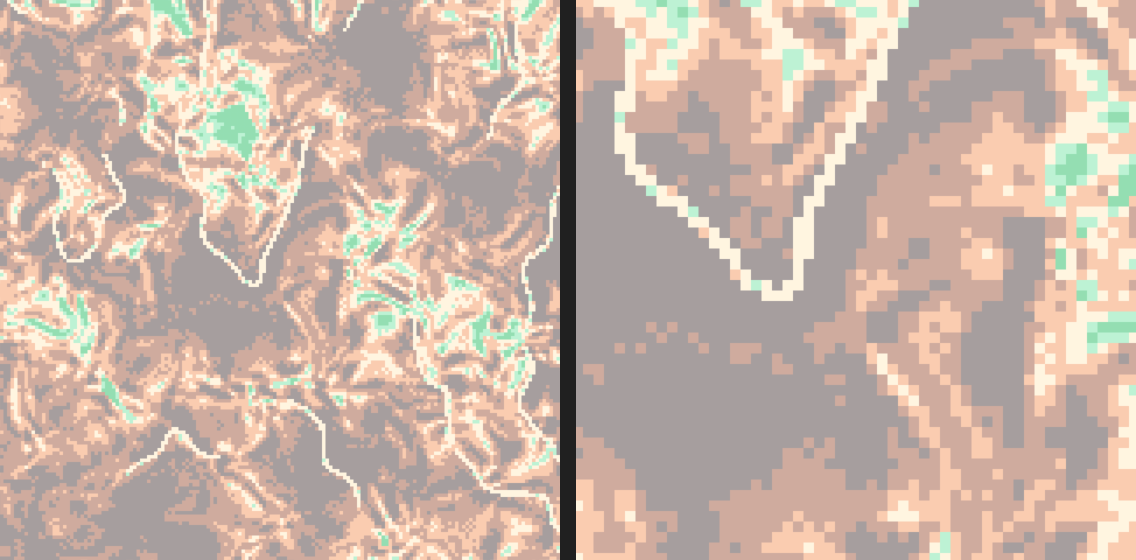
Left: the whole. Right: its middle third, enlarged.
A WebGL 2 fragment shader for this texture:

```glsl
#version 300 es
precision highp float;
// Blocky pastel terrain map: mottled regions crossed by thin pale ridge lines.

uniform vec2 u_resolution;
out vec4 outColor;

const float CELLS = 160.0; // map cells across the canvas

float hash(vec2 p) {
    vec3 q = fract(p.xyx * vec3(0.1031, 0.1030, 0.0973));
    q += dot(q, q.yzx + 33.33);
    return fract((q.x + q.y) * q.z);
}

// Dot product of a random unit gradient at a lattice corner with the offset
float corner(vec2 cell, vec2 offset) {
    float angle = 6.2832 * hash(cell + 71.0);
    return dot(vec2(cos(angle), sin(angle)), offset);
}

float gradientNoise(vec2 p) {
    vec2 i = floor(p), f = p - i;
    vec2 u = f * f * f * (f * (f * 6.0 - 15.0) + 10.0);
    vec2 e = vec2(1.0, 0.0);
    return mix(mix(corner(i, f), corner(i + e, f - e), u.x),
               mix(corner(i + e.yx, f - e.yx), corner(i + 1.0, f - 1.0), u.x), u.y);
}

vec2 warp(vec2 p) {
    return p + 0.07 * vec2(gradientNoise(p * 9.0 + 3.7), gradientNoise(p * 9.0 + 41.3));
}

// Its zero contour traces the long ridge lines, stretched upright
float ridgeField(vec2 p) {
    return gradientNoise(warp(p) * vec2(4.2, 1.9) + 12.6);
}

float ridgeDistance(vec2 p) {
    float e = 0.5 / CELLS;
    float n = ridgeField(p);
    vec2 slope = vec2(ridgeField(p + vec2(e, 0.0)), ridgeField(p + vec2(0.0, e))) - n;
    return n / max(length(slope) / e, 0.4);
}

float terrain(vec2 cell) {
    vec2 p = (cell + 0.5) / CELLS;
    vec2 q = warp(p);
    float grain = 0.6 * (hash(cell + 211.0) - 0.5);

    // Broad regions, with livelier detail where they are bright
    float region = 2.6 * gradientNoise(p * 3.2 + 5.3) + 2.2 * gradientNoise(q * 8.0 + 23.1);
    float streaks = 4.0 * (0.17 - abs(gradientNoise(q * 17.0 + 9.4)));
    float fine = 2.3 * gradientNoise(q * 38.0 + 31.7);
    float height = region + (streaks + fine) * clamp(1.0 + 0.5 * region, 0.5, 1.6) + grain;

    // Broken ridge lines, shaded along one flank
    float d = ridgeDistance(p);
    float present = smoothstep(-0.1, 0.0, gradientNoise(p * 3.5 + 57.2));
    float flank = smoothstep(0.0, 0.004, d) * (1.0 - smoothstep(0.02, 0.06, d));
    height -= 1.1 * flank * present;
    float line = step(abs(d), 0.0045) * step(0.4, present);
    return mix(height, 1.6 + 1.5 * grain, line);
}

vec3 palette(float height) {
    vec3 color = vec3(0.65, 0.62, 0.62);                         // grey
    color = mix(color, vec3(0.81, 0.67, 0.62), step(-0.7, height)); // tan
    color = mix(color, vec3(0.98, 0.80, 0.69), step(0.33, height)); // peach
    color = mix(color, vec3(1.00, 0.96, 0.88), step(1.2, height));  // cream
    color = mix(color, vec3(0.74, 0.95, 0.83), step(1.95, height)); // mint
    return mix(color, vec3(0.58, 0.87, 0.70), step(2.6, height));   // green
}

void main() {
    float pixel = CELLS / u_resolution.y;
    vec2 p = gl_FragCoord.xy * pixel - 0.5;
    vec2 base = floor(p);

    // Blend neighbouring cells across about one pixel at their borders
    vec2 blend = clamp((p - base - 0.5) / (1.2 * pixel) + 0.5, 0.0, 1.0);
    vec3 color = vec3(0.0);
    for (int i = 0; i < 4; i++) {
        vec2 side = vec2(i & 1, i >> 1);
        vec2 share = mix(1.0 - blend, blend, side);
        float weight = share.x * share.y;
        if (weight > 0.0) color += weight * palette(terrain(base + side));
    }
    outColor = vec4(color, 1.0);
}
```
